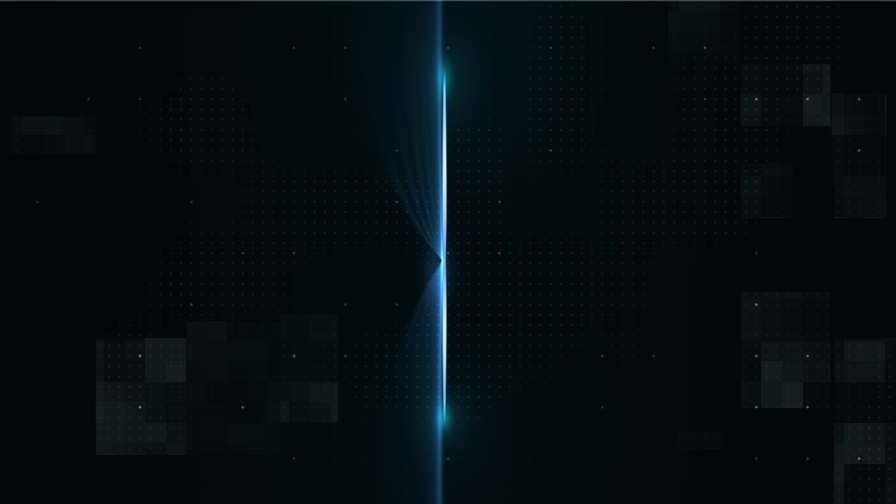
Give the GLSL for this background, as a WebGL 1 fragment shader.

```glsl
precision highp float;

uniform vec2 u_resolution;

const vec2 GRID_ORIGIN = vec2(0.074, 0.090);
const float GRID_STEP = 0.1019;
const float BEAM_X = 0.881;
const float KINK_Y = 0.483;

const vec3 NIGHT = vec3(0.004, 0.036, 0.047);
const vec3 HALO = vec3(0.006, 0.042, 0.062);
const vec3 PANEL = vec3(0.105, 0.120, 0.125);
const vec3 DOT = vec3(0.42, 0.52, 0.54);
const vec3 RAY = vec3(0.16, 0.38, 0.62);
const vec3 CORE_BLUE = vec3(0.30, 0.56, 0.90);
const vec3 CORE_WHITE = vec3(0.78, 0.95, 1.0);
const vec3 TEAL = vec3(0.05, 0.36, 0.40);

float hash(vec2 p) {
  return fract(sin(dot(p, vec2(127.1, 311.7))) * 43758.5453);
}

float noise(vec2 p) {
  vec2 i = floor(p);
  vec2 f = fract(p);
  f = f * f * (3.0 - 2.0 * f);
  return mix(mix(hash(i), hash(i + vec2(1.0, 0.0)), f.x),
             mix(hash(i + vec2(0.0, 1.0)), hash(i + 1.0), f.x), f.y);
}

float bell(float d, float width) {
  float q = d / width;
  return exp(-q * q);
}

float glow(vec2 p, vec2 center, vec2 size) {
  vec2 q = (p - center) / size;
  return exp(-dot(q, q));
}

// Soft-edged rectangle between two corners
float box(vec2 p, vec2 low, vec2 high, float soft) {
  vec2 d = min(p - low, high - p);
  return smoothstep(-soft, soft, min(d.x, d.y));
}

// Regions in which the square panels appear
float panelAreas(vec2 p, float s) {
  float m = box(p, vec2(0.190, 0.097), vec2(0.370, 0.329), s);
  m = max(m, 0.45 * box(p, vec2(0.370, 0.097), vec2(0.556, 0.363), s));
  m = max(m, 0.70 * box(p, vec2(0.556, 0.162), vec2(0.671, 0.375), s));
  m = max(m, 0.45 * box(p, vec2(0.023, 0.694), vec2(0.190, 0.769), s));
  m = max(m, 0.40 * box(p, vec2(1.326, 0.873), vec2(1.468, 1.010), s));
  m = max(m, 0.85 * box(p, vec2(1.470, 0.750), vec2(1.648, 0.873), s));
  m = max(m, 0.60 * box(p, vec2(1.650, 0.688), vec2(1.759, 0.815), s));
  m = max(m, 0.55 * box(p, vec2(1.470, 0.567), vec2(1.574, 0.676), s));
  m = max(m, 0.70 * box(p, vec2(1.655, 0.567), vec2(1.759, 0.687), s));
  m = max(m, 0.80 * box(p, vec2(1.470, 0.190), vec2(1.648, 0.421), s));
  m = max(m, 0.70 * box(p, vec2(1.655, -0.01), vec2(1.790, 0.329), s));
  return max(m, 0.40 * box(p, vec2(1.343, 0.109), vec2(1.435, 0.144), s));
}

// Mosaic of small and large squares aligned with the dots
float mosaic(vec2 fine) {
  vec2 cell = floor((fine + vec2(1.5, 0.5)) * 0.5);
  float small = hash(cell);
  float large = hash(floor(cell * 0.5) + 17.0);
  return 0.12 + 0.5 * small * large + 0.38 * large * large;
}

// One round dot per unit cell, centered on integer coordinates
float dots(vec2 g, float radius) {
  vec2 d = fract(g + 0.5) - 0.5;
  return 1.0 - smoothstep(0.0, radius, length(d));
}

// Curved streaks that fan out to the left of the kink
float rays(vec2 p) {
  float rise = abs(p.y - KINK_Y);
  float side = step(KINK_Y, p.y);
  float light = 0.0;
  for (int i = 0; i < 7; i++) {
    float k = float(i) / 6.0;
    float reach = mix(0.007, mix(0.115, 0.155, side), k * k);
    float bend = reach * (1.0 - exp(-5.5 * rise));
    float width = 0.0025 + (0.006 + 0.045 * k) * rise;
    float fade = exp(-rise * mix(2.4, 8.5, k)) * mix(0.85, 0.35, k);
    light += fade * bell(p.x - BEAM_X + bend + 0.002, width);
  }
  return light * (1.0 - smoothstep(0.880, 0.887, p.x));
}

// Narrow bright blade, tapering at both ends
float blade(vec2 p, float px) {
  float t = clamp(abs(p.y - 0.51) / 0.365, 0.0, 1.0);
  float waist = 1.0 - 0.35 * bell(p.y - KINK_Y, 0.06);
  float halfWidth = 0.0042 * sqrt(1.0 - t * t) * waist;
  float d = abs(p.x - BEAM_X - 0.001) - halfWidth;
  return (1.0 - smoothstep(-px, px, d)) * (1.0 - smoothstep(0.82, 1.0, t));
}

void main() {
  float px = 1.0 / u_resolution.y;
  vec2 p = gl_FragCoord.xy * px;
  vec2 grid = (p - GRID_ORIGIN) / GRID_STEP;
  vec2 fine = grid * 5.0;

  // Dark backdrop and broad halos
  vec3 color = NIGHT * (0.75 + 0.25 * bell(p.x - BEAM_X, 0.75));
  color += HALO * 0.75 * glow(p, vec2(0.91, 0.90), vec2(0.28, 0.36));
  color += HALO * 0.55 * glow(p, vec2(0.88, 0.12), vec2(0.24, 0.26));

  // Panels and dot lattice
  float areas = panelAreas(p, 0.5 * px);
  color += PANEL * areas * mosaic(fine);
  float cluster = smoothstep(0.58, 0.85, noise(grid * 0.6 + 4.0));
  cluster = max(cluster, box(p, vec2(0.89, 0.50), vec2(1.0, 0.76), 0.02));
  float fineSize = (0.0016 + px) / GRID_STEP * 5.0;
  color += DOT * dots(fine, fineSize) * (0.03 + 0.15 * max(cluster, 0.6 * areas));
  float lit = step(0.72 - 0.45 * areas, hash(floor(grid + 0.5) + 3.0));
  color += DOT * dots(grid, (0.0025 + px) / GRID_STEP) * lit * (0.35 + 0.5 * areas);

  // Fan of light, blade and teal tips
  color += RAY * rays(p);
  color += RAY * 0.35 * glow(p, vec2(0.868, 0.46), vec2(0.026, 0.055));
  float white = max(bell(p.y - 0.67, 0.15), bell(p.y - 0.34, 0.13));
  color = mix(color, mix(CORE_BLUE, CORE_WHITE, white), blade(p, px));
  color += TEAL * 0.75 * glow(p, vec2(BEAM_X, 0.845), vec2(0.014, 0.035));
  color += TEAL * 0.85 * glow(p, vec2(BEAM_X, 0.171), vec2(0.015, 0.028));
  color += TEAL * 0.18 * glow(p, vec2(0.889, 0.84), vec2(0.06, 0.09));
  color += TEAL * 0.18 * glow(p, vec2(0.889, 0.17), vec2(0.05, 0.06));

  // Thin pale rim along the top
  color += vec3(0.22, 0.25, 0.26) * smoothstep(0.9965, 0.9985, p.y);
  gl_FragColor = vec4(color, 1.0);
}
```
